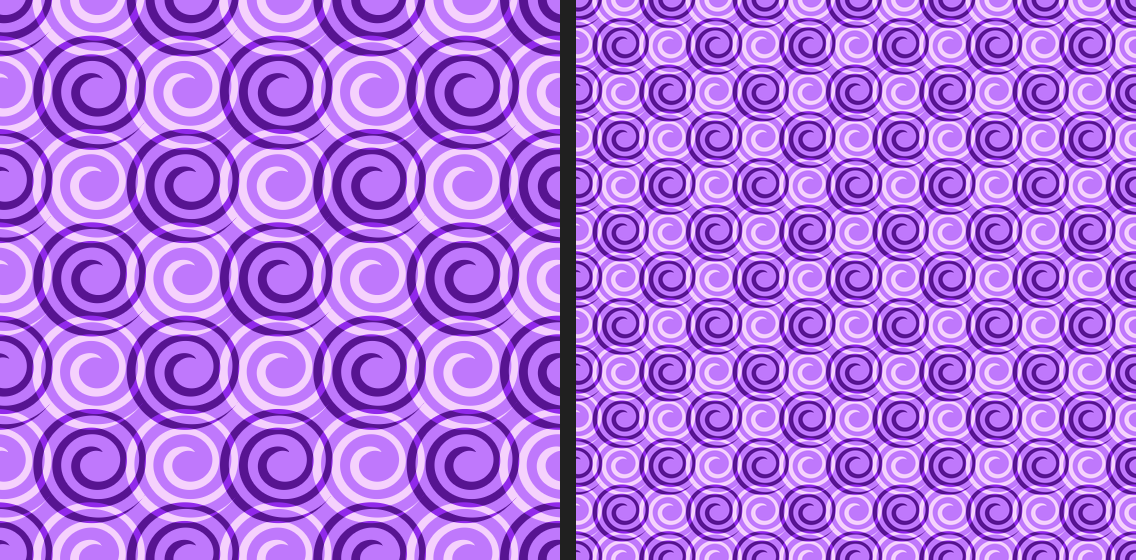
Left, the tile; right, the same tile 2 across and 2 down.
Give the GLSL for this pattern, as a Shadertoy shader.

```glsl
const float TAU = 6.2831853;
const float CELLS = 6.0;

const vec3 LILAC  = vec3(0.75, 0.47, 0.99);
const vec3 PALE   = vec3(0.96, 0.82, 0.99);
const vec3 PLUM   = vec3(0.34, 0.08, 0.57);
const vec3 VIOLET = vec3(0.57, 0.16, 0.92);

// Spiral midline radius; turn counts counterclockwise from the top
float spiralRadius(float turn) {
    float radius = 0.148 + 0.198 * turn;
    radius += 0.0064 * turn * cos(TAU * turn);               // upward drift
    radius += 0.018 * (1.0 - smoothstep(-0.1, 0.12, turn));  // flared inner tip
    return radius - 0.042 * smoothstep(2.45, 2.7, turn);     // tucked tail
}

// Half the stroke width, swelling at the lower left and pointed at both ends
float strokeHalfWidth(float turn) {
    float inner = sqrt(clamp((turn + 0.1) / 0.22, 0.0, 1.0));
    float outer = clamp((2.68 - turn) / 0.25, 0.0, 1.0);
    float body = 0.041 + 0.007 * cos(TAU * (turn - 1.375));
    return mix(-0.008, body, inner * outer);
}

// Approximate distance to one brushed spiral
float spiralDistance(vec2 p) {
    p = (p - vec2(0.016, 0.036)) / vec2(1.03, 0.98);
    float radius = length(p);
    float firstTurn = fract(atan(p.y, p.x) / TAU - 0.1) - 0.15;
    float dist = 1.0;
    for (int i = 0; i < 3; i++) {
        float turn = firstTurn + float(i);
        dist = min(dist, abs(radius - spiralRadius(turn)) - strokeHalfWidth(turn));
    }
    return dist;
}

// Offset from the centre of the nearest period of two cells
vec2 wrapCell(vec2 p) {
    return mod(p + 1.0, 2.0) - 1.0;
}

// Coverage of spirals on alternate squares of a checkerboard
float spiralLayer(vec2 p, vec2 pixel) {
    float dist = min(spiralDistance(wrapCell(p)), spiralDistance(wrapCell(p - 1.0)));
    return clamp(0.5 - dist / max(pixel.x, pixel.y), 0.0, 1.0);
}

void mainImage(out vec4 fragColor, in vec2 fragCoord) {
    vec2 pixel = CELLS / iResolution.xy;
    vec2 p = fragCoord * pixel;

    float dark = spiralLayer(p, pixel);
    float light = spiralLayer(p - vec2(0.988, 0.0), pixel);

    // Crossing strokes blend to a saturated violet
    vec3 color = mix(LILAC, PALE, light);
    color = mix(color, mix(PLUM, VIOLET, light), dark);
    fragColor = vec4(color, 1.0);
}
```
